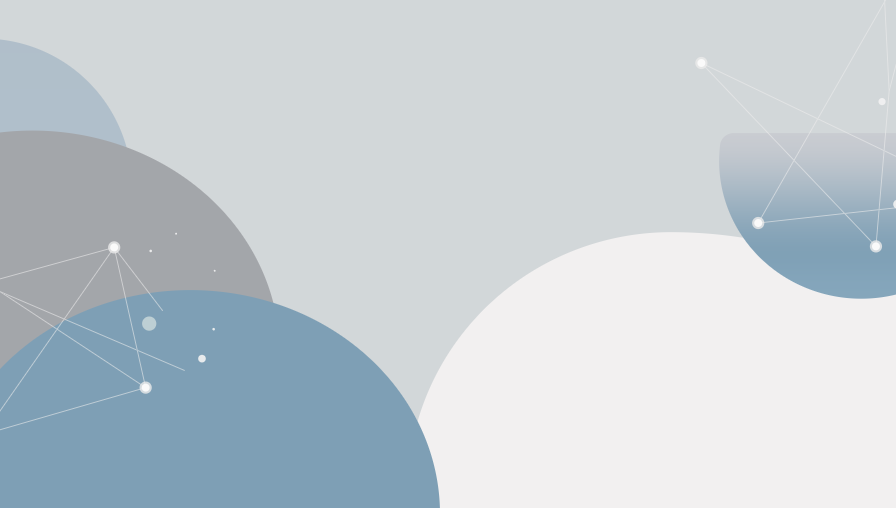
Give the GLSL for this background, as a Shadertoy shader.

```glsl
#define ASPECT 1.7655
#define BACKDROP vec3(0.825, 0.842, 0.850)
#define PALE_BLUE vec3(0.692, 0.750, 0.796)
#define WARM_GRAY vec3(0.640, 0.650, 0.667)
#define STEEL_BLUE vec3(0.495, 0.625, 0.710)
#define OFF_WHITE vec3(0.948, 0.942, 0.942)
#define BOWL_RIM vec3(0.790, 0.800, 0.820)
#define LINE_HALF_WIDTH 0.0009
#define LINE_OPACITY 0.60
#define NODE_RADIUS 0.0120

// Approximate signed distance to an axis-aligned ellipse
float ellipse(vec2 p, vec2 center, vec2 radii) {
    vec2 q = p - center;
    float k = length(q / radii);
    return k * (k - 1.0) / max(length(q / (radii * radii)), 1e-4);
}

float segment(vec2 p, vec2 a, vec2 b) {
    vec2 ab = b - a;
    float t = clamp(dot(p - a, ab) / dot(ab, ab), 0.0, 1.0);
    return length(p - a - ab * t);
}

// Intersection of two shapes with a rounded corner
float roundIntersect(float a, float b, float radius) {
    vec2 d = vec2(a, b) + radius;
    return length(max(d, 0.0)) + min(max(d.x, d.y), 0.0) - radius;
}

// Antialiased coverage of a signed distance
float fill(float d) {
    return clamp(0.5 - d * iResolution.y, 0.0, 1.0);
}

vec3 drawShapes(vec2 p) {
    vec3 color = BACKDROP;

    // White hill, broader on its right flank
    float flank = p.x < 1.322 ? 0.5195 : 0.690;
    color = mix(color, OFF_WHITE, fill(ellipse(p, vec2(1.322, 0.028), vec2(flank, 0.515))));

    // Overlapping hills on the left
    vec3 pale = PALE_BLUE + 0.015 * (0.70 - p.y);
    color = mix(color, pale, fill(ellipse(p, vec2(-0.032, 0.632), vec2(0.292))));
    color = mix(color, WARM_GRAY, fill(ellipse(p, vec2(0.064, 0.306), vec2(0.487, 0.437))));
    color = mix(color, STEEL_BLUE, fill(ellipse(p, vec2(0.375, -0.012), vec2(0.492, 0.441))));

    // Flat-topped bowl fading toward its rim
    float bowl = ellipse(p, vec2(1.697, 0.683), vec2(0.280, 0.271));
    bowl = roundIntersect(bowl, p.y - 0.738, 0.022);
    vec3 bowlColor = mix(STEEL_BLUE, BOWL_RIM, smoothstep(0.48, 0.75, p.y));
    bowlColor += 0.025 * smoothstep(0.52, 0.42, p.y);
    return mix(color, bowlColor, fill(bowl));
}

vec3 drawNetwork(vec3 color, vec2 p) {
    // Hubs shared by lines and nodes
    vec2 leftTop = vec2(0.225, 0.513), leftLow = vec2(0.287, 0.237);
    vec2 rightTop = vec2(1.382, 0.876), rightMid = vec2(1.494, 0.561);
    vec2 rightLow = vec2(1.726, 0.515), bend = vec2(1.752, 0.821);
    vec2 leftEdge = vec2(0.0, 0.426);

    vec4 leftLines[7] = vec4[7](
        vec4(leftTop, 0.0, 0.451), vec4(leftTop, 0.0, 0.191),
        vec4(leftTop, leftLow), vec4(leftTop, 0.320, 0.389),
        vec4(leftEdge, 0.363, 0.271), vec4(leftEdge, leftLow),
        vec4(leftLow, 0.0, 0.154));
    vec4 rightLines[7] = vec4[7](
        vec4(rightTop, 1.766, 0.692), vec4(rightTop, rightLow),
        vec4(rightMid, 1.745, 1.0), vec4(rightMid, 1.766, 0.591),
        vec4(rightLow, bend), vec4(bend, 1.766, 0.874),
        vec4(bend, 1.743, 1.0));

    float nearest = 10.0;
    for (int i = 0; i < 7; i++) {
        nearest = min(nearest, segment(p, leftLines[i].xy, leftLines[i].zw));
        nearest = min(nearest, segment(p, rightLines[i].xy, rightLines[i].zw));
    }
    color = mix(color, vec3(0.93), LINE_OPACITY * fill(nearest - LINE_HALF_WIDTH));

    // Muted disc
    color = mix(color, vec3(0.74, 0.81, 0.83), fill(length(p - vec2(0.294, 0.363)) - 0.014));

    // Hubs: translucent ring around a bright core
    vec2 hubs[5] = vec2[5](leftTop, leftLow, rightTop, rightMid, rightLow);
    for (int i = 0; i < 5; i++) {
        float d = length(p - hubs[i]);
        color = mix(color, vec3(0.92), 0.8 * fill(d - NODE_RADIUS));
        color = mix(color, vec3(0.98), fill(d - 0.65 * NODE_RADIUS));
    }

    // Small dots: position and radius
    vec3 dots[7] = vec3[7](
        vec3(0.398, 0.294, 0.0075), vec3(0.297, 0.506, 0.0025),
        vec3(0.347, 0.540, 0.0018), vec3(0.423, 0.467, 0.0018),
        vec3(0.421, 0.352, 0.0025), vec3(1.738, 0.800, 0.0070),
        vec3(1.769, 0.598, 0.0090));
    for (int i = 0; i < 7; i++) {
        color = mix(color, vec3(0.95), 0.9 * fill(length(p - dots[i].xy) - dots[i].z));
    }
    return color;
}

void mainImage(out vec4 fragColor, in vec2 fragCoord) {
    vec2 p = fragCoord / iResolution.xy * vec2(ASPECT, 1.0);
    fragColor = vec4(drawNetwork(drawShapes(p), p), 1.0);
}
```
